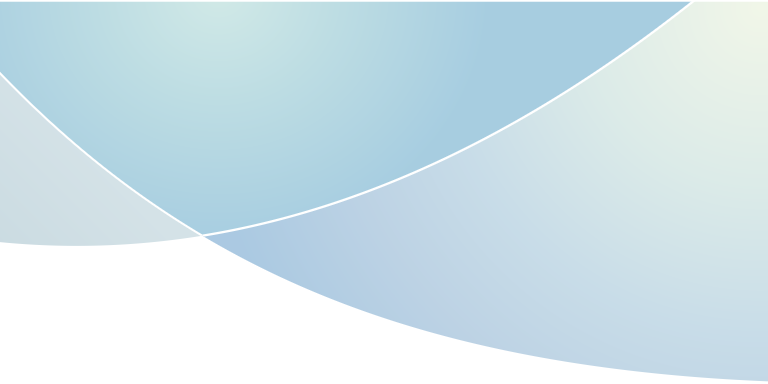
Give the GLSL for this background, as a WebGL 2 fragment shader.

```glsl
#version 300 es
precision highp float;

uniform vec2 u_resolution;
out vec4 fragColor;

const vec3 WHITE = vec3(1.0);

// Signed distance to the steep arc falling to the right; positive above it.
float fallingArc(vec2 p) {
    float d = p.x - 2.2135;
    float height = 0.0026 + 0.0935 * d * d + 0.01453 * d * d * d * d;
    float slope = 0.187 * d + 0.05812 * d * d * d;
    return (p.y - height) / sqrt(1.0 + slope * slope);
}

// Signed distance to the arc rising to the right; positive above it.
float risingArc(vec2 p) {
    float height = 0.3695 - 0.0985 * p.x + 0.247 * p.x * p.x;
    float slope = 0.494 * p.x - 0.0985;
    return (p.y - height) / sqrt(1.0 + slope * slope);
}

float coverage(float dist, float pixel) {
    return clamp(dist / pixel + 0.5, 0.0, 1.0);
}

float stroke(float dist, float halfWidth, float pixel) {
    return coverage(halfWidth - abs(dist), pixel);
}

// Three-stop gradient over t in 0..1, with the middle stop at `middle`.
vec3 ramp(vec3 a, vec3 b, vec3 c, float middle, float t) {
    vec3 inner = mix(a, b, clamp(t / middle, 0.0, 1.0));
    return mix(inner, c, clamp((t - middle) / (1.0 - middle), 0.0, 1.0));
}

vec3 bluePanel(vec2 p) {
    float r = length((p - vec2(0.57, 1.02)) * vec2(1.0, 1.08));
    return ramp(vec3(0.82, 0.915, 0.905), vec3(0.74, 0.865, 0.89),
                vec3(0.655, 0.805, 0.88), 0.45, r / 0.70);
}

vec3 palePanel(vec2 p) {
    float r = length(p - vec2(1.98, 0.98));
    vec3 nearGlow = ramp(vec3(0.945, 0.965, 0.91), vec3(0.86, 0.92, 0.91),
                         vec3(0.785, 0.865, 0.91), 0.56, r / 0.84);
    vec3 farBlue = ramp(vec3(0.785, 0.865, 0.91), vec3(0.74, 0.825, 0.895),
                        vec3(0.67, 0.79, 0.885), 0.47, (r - 0.84) / 0.64);
    return mix(nearGlow, farBlue, step(0.84, r));
}

vec3 greyPanel(vec2 p) {
    float t = clamp(p.x + p.y - 0.37, 0.0, 0.45) / 0.45;
    return mix(vec3(0.795, 0.86, 0.885), vec3(0.83, 0.885, 0.905), t);
}

void main() {
    vec2 p = gl_FragCoord.xy / u_resolution * vec2(2.0, 1.0);
    float pixel = 1.0 / u_resolution.y;

    float falling = fallingArc(p);
    float rising = risingArc(p);
    float aboveFalling = coverage(falling, pixel);
    float aboveRising = coverage(rising, pixel);

    // Panels between the two arcs
    vec3 lower = mix(WHITE, palePanel(p), aboveFalling);
    vec3 upper = mix(greyPanel(p), bluePanel(p), aboveFalling);
    vec3 color = mix(lower, upper, aboveRising);

    // White rims around the blue panel
    float rim = max(stroke(falling, 0.0027, pixel) * aboveRising,
                    stroke(rising, 0.003, pixel) * aboveFalling);
    color = mix(color, WHITE, rim);

    // Thin white band along the top
    color = mix(color, WHITE, coverage(p.y - 0.9955, pixel));

    fragColor = vec4(color, 1.0);
}
```
